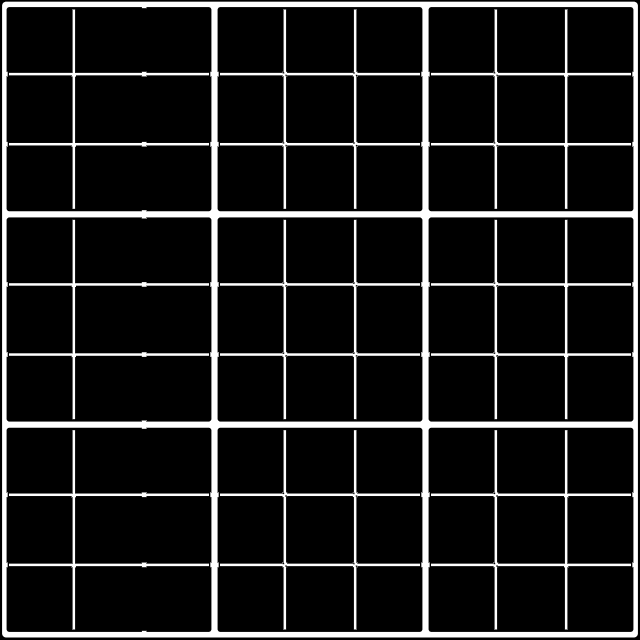
Reproduce this pattern procedurally as a WebGL 1 fragment shader.

```glsl
precision highp float;
// Three by three framed panels, each ruled into thirds by thin white lines on black.
// Box distances are repeated with fract; line gaps, missing rules and crossing
// marks are chosen from the panel and rule indices.

uniform vec2 u_resolution;

// Lengths are fractions of the canvas, written in units of 1/768.
const float UNIT = 1.0 / 768.0;
const vec2 GRID_ORIGIN = vec2(4.2, 6.0) * UNIT;
const vec2 PANEL_PERIOD = vec2(253.2, 252.4) * UNIT;
const float FRAME_HALF_WIDTH = 3.7 * UNIT;
const float PANEL_RADIUS = 3.5 * UNIT;
const vec2 BORDER_CENTER = vec2(384.0, 384.5) * UNIT;
const vec2 BORDER_HALF = vec2(381.5) * UNIT;
const float BORDER_RADIUS = 5.0 * UNIT;
const float RULE_HALF_WIDTH = 1.5 * UNIT;
const float RULE_INSET = 6.6 * UNIT;    // from frame centre to rule end
const vec2 NUB_HALF = vec2(5.0, 2.8) * UNIT;
const vec2 DOT_HALF = vec2(2.8) * UNIT;
const vec2 TICK_HALF = vec2(2.6, 1.6) * UNIT;
const float TICK_DROP = 1.5 * UNIT;
const float SPECK_OFFSET = 1.6 * UNIT;
const vec2 SPECK_HALF = vec2(0.8) * UNIT;
const float MISSING_RULE = 1.0;         // vertical rule left out, counted from 0
const float LAST_RULE = 5.0;
const vec3 BACKGROUND = vec3(0.0);
const vec3 LINE_COLOR = vec3(1.0);

float boxDistance(vec2 p, vec2 halfSize) {
  vec2 d = abs(p) - halfSize;
  return length(max(d, 0.0)) + min(max(d.x, d.y), 0.0);
}

float roundBoxDistance(vec2 p, vec2 halfSize, float radius) {
  return boxDistance(p, halfSize - radius) - radius;
}

// Coverage of a shape, smoothed over one pixel.
float coverage(float dist) {
  return clamp(0.5 - dist * min(u_resolution.x, u_resolution.y), 0.0, 1.0);
}

void main() {
  vec2 p = gl_FragCoord.xy / u_resolution;
  vec2 cell = (p - GRID_ORIGIN) / PANEL_PERIOD;
  vec2 panelIndex = floor(cell);
  vec2 local = (fract(cell) - 0.5) * PANEL_PERIOD;
  vec2 panelHalf = 0.5 * PANEL_PERIOD;

  // Offset from the nearest vertical and horizontal rule.
  vec2 side = step(0.0, local) * 2.0 - 1.0;
  vec2 offset = local - side * PANEL_PERIOD / 6.0;
  float ruleIndex = panelIndex.x * 2.0 + step(0.0, local.x);
  bool missing = abs(ruleIndex - MISSING_RULE) < 0.5;
  bool pierced = ruleIndex > MISSING_RULE + 0.5 && ruleIndex < LAST_RULE - 0.5;

  // Heavy frame around the rounded panels.
  vec2 holeHalf = panelHalf - FRAME_HALF_WIDTH;
  float ink = 1.0 - coverage(roundBoxDistance(local, holeHalf, PANEL_RADIUS));

  // Thin rules stop short of the frame, which has a nub at each end.
  vec2 ruleHalf = panelHalf - RULE_INSET;
  float rules = boxDistance(vec2(local.x, offset.y), vec2(ruleHalf.x, RULE_HALF_WIDTH));
  rules = min(rules, boxDistance(vec2(abs(local.x) - panelHalf.x, offset.y), NUB_HALF));
  if (missing) {
    // Only dots and frame nubs remain of the missing rule.
    rules = min(rules, boxDistance(offset, DOT_HALF));
    vec2 frameOffset = vec2(offset.x, abs(local.y) - panelHalf.y);
    rules = min(rules, boxDistance(frameOffset, NUB_HALF.yx));
  } else {
    rules = min(rules, boxDistance(vec2(offset.x, local.y), vec2(RULE_HALF_WIDTH, ruleHalf.y)));
    vec2 markOffset = pierced ? offset : offset + vec2(0.0, TICK_DROP);
    rules = min(rules, boxDistance(markOffset, pierced ? DOT_HALF : TICK_HALF));
  }
  ink = max(ink, coverage(rules));

  // Dark specks on one diagonal of the inner crossings.
  if (pierced && offset.x * offset.y < 0.0) {
    ink *= 1.0 - coverage(boxDistance(abs(offset) - SPECK_OFFSET, SPECK_HALF));
  }

  // Rounded outer border.
  ink *= coverage(roundBoxDistance(p - BORDER_CENTER, BORDER_HALF, BORDER_RADIUS));
  gl_FragColor = vec4(mix(BACKGROUND, LINE_COLOR, ink), 1.0);
}
```
